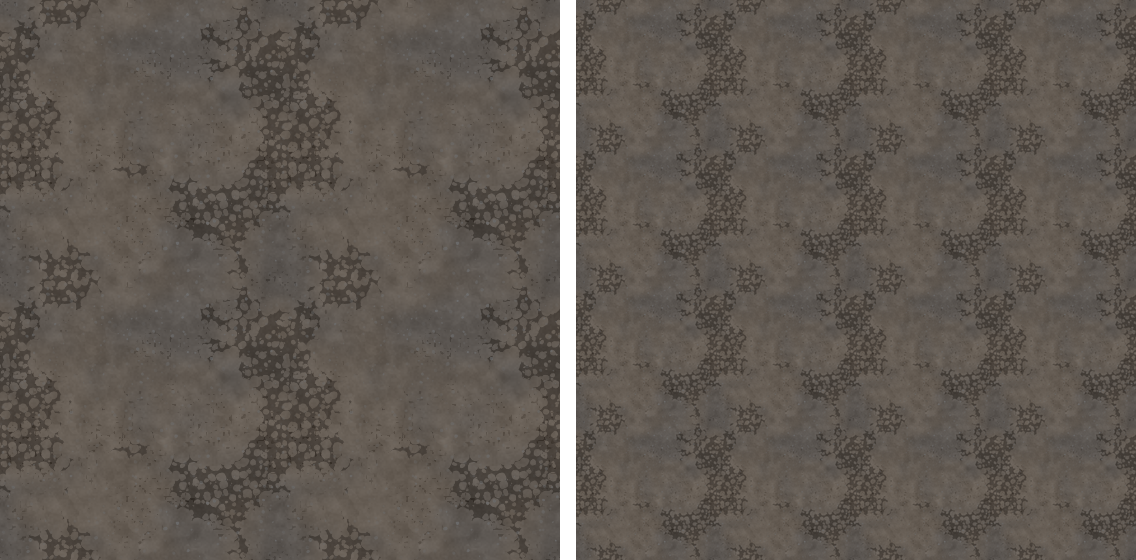
Left: one tile. Right: repeated 2 by 2.
This texture is drawn by a Shadertoy shader. Its source:

```glsl
// Weathered stone: a brown-grey crust with ragged dark pits and pale flecks.
// The crust is a union of scattered discs that shrink where a wrapping noise
// is low; two whole repeats of the tile span the canvas in each direction.

vec3 hash3(vec2 cell, float seed) {
    uvec3 v = uvec3(ivec3(vec3(cell, seed))) * 1664525u + 1013904223u;
    v.x += v.y * v.z; v.y += v.z * v.x; v.z += v.x * v.y;
    v ^= v >> 16u;
    v.x += v.y * v.z; v.y += v.z * v.x; v.z += v.x * v.y;
    return vec3(v >> 8u) / 16777216.0;
}

// Value noise that wraps after one unit, with "count" cells per unit
float noise(vec2 p, float count, float seed) {
    p *= count;
    vec2 cell = floor(p), f = fract(p);
    f = f * f * (3.0 - 2.0 * f);
    vec2 a = mod(cell, count), b = mod(cell + 1.0, count);
    return mix(mix(hash3(a, seed).x, hash3(vec2(b.x, a.y), seed).x, f.x),
               mix(hash3(vec2(a.x, b.y), seed).x, hash3(b, seed).x, f.x), f.y);
}

float fbm(vec2 p, float count, float seed) {
    float sum = 0.0, weight = 0.5;
    for (int i = 0; i < 3; i++) {
        sum += weight * noise(p, count, seed + float(i));
        count *= 2.0;
        weight *= 0.5;
    }
    return sum / 0.875;
}

// Scattered discs, one per cell at most: x = coverage, y = tone of the top disc.
// Radii are in cells; "growth" is added where the crust is dense.
vec2 discs(vec2 p, float count, float seed, vec2 radii, float growth, float chance) {
    vec2 result = vec2(0.0, 0.5);
    vec2 home = floor(p * count);
    float edge = 0.0022 * count;
    for (int y = -1; y <= 1; y++)
    for (int x = -1; x <= 1; x++) {
        vec2 cell = home + vec2(x, y);
        vec2 id = mod(cell, count);
        vec3 place = hash3(id, seed), trait = hash3(id, seed + 1.0);
        if (trait.x > chance) continue;
        vec2 center = cell + 0.15 + 0.7 * place.xy;
        float radius = mix(radii.x, radii.y, place.z);
        if (growth > 0.0)
            radius += growth * smoothstep(0.43, 0.55, fbm(center / count, 4.0, 10.0));
        float mask = 1.0 - smoothstep(-edge, edge, length(p * count - center) - radius);
        result.y = mix(result.y, trait.y, mask);
        result.x = max(result.x, mask);
    }
    return result;
}

void mainImage(out vec4 fragColor, in vec2 fragCoord) {
    vec2 p = 2.0 * fragCoord / iResolution.xy;

    // Ragged outlines
    vec2 wobble = vec2(fbm(p, 36.0, 20.0), fbm(p, 36.0, 25.0)) - 0.5;
    vec2 q = p + 0.014 * wobble;

    // Crust, loose grains in the pits, and pale flecks
    vec2 crust = discs(q, 28.0, 30.0, vec2(0.2, 0.48), 0.56, 1.0);
    vec2 grains = discs(q, 50.0, 40.0, vec2(0.12, 0.4), 0.0, 0.5);
    vec2 flecks = discs(p + 0.007 * wobble, 48.0, 50.0, vec2(0.1, 0.33), 0.0, 0.32);

    // Broad drift between cool grey and warm brown
    float warmth = smoothstep(0.34, 0.62, fbm(p, 3.0, 60.0));
    vec3 stone = mix(vec3(0.355, 0.335, 0.318), vec3(0.405, 0.370, 0.335), warmth);
    vec3 pit = mix(vec3(0.240, 0.222, 0.204), vec3(0.295, 0.265, 0.238), warmth);

    // Mottling and the faint tone of each disc
    float mottle = fbm(p, 20.0, 70.0) - 0.5;
    stone += 0.09 * mottle + 0.022 * (crust.y - 0.5) + 0.016 * (grains.y - 0.5);
    pit += 0.05 * mottle;

    vec3 color = mix(pit, stone, max(crust.x, grains.x));

    // Patches of tiny dark specks
    float specks = smoothstep(0.78, 0.9, noise(p, 110.0, 80.0));
    color -= 0.07 * specks * smoothstep(0.5, 0.7, fbm(p, 9.0, 85.0));

    // Flecks fade out in the warm areas
    float fleckAlpha = flecks.x * mix(0.1, 0.85, flecks.y * flecks.y);
    color = mix(color, vec3(0.43, 0.435, 0.44), fleckAlpha * mix(1.0, 0.55, warmth));

    // Fine grain
    color += 0.022 * (noise(p, 150.0, 90.0) - 0.5);
    fragColor = vec4(color, 1.0);
}
```
